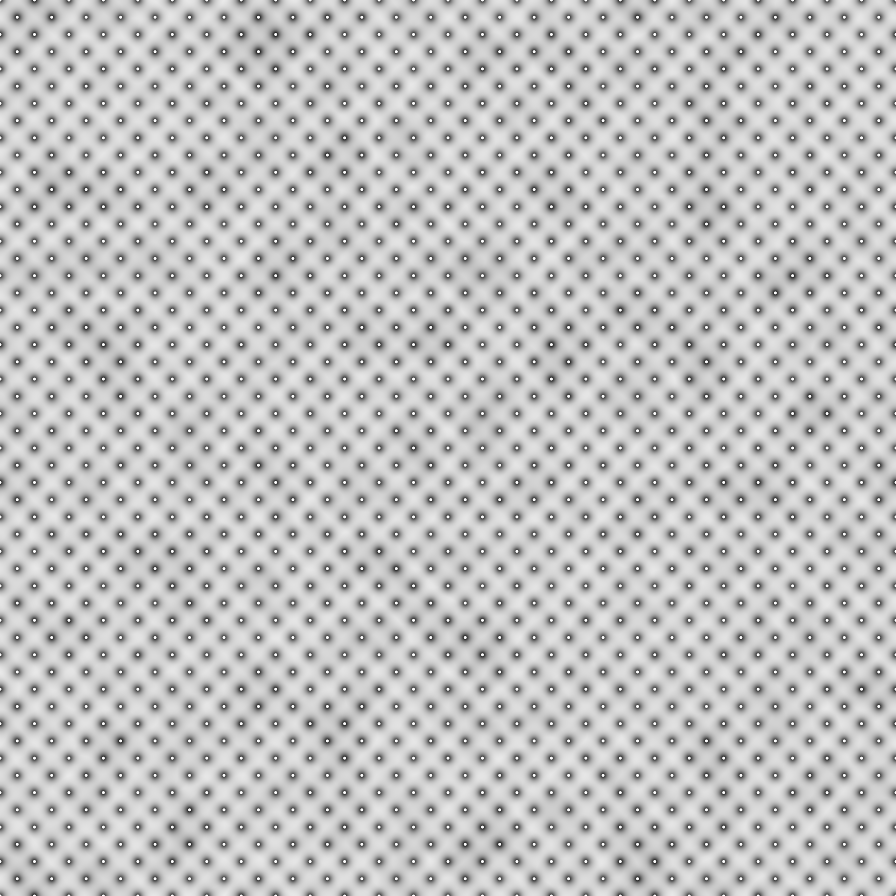
A WebGL 2 fragment shader for this pattern:

```glsl
#version 300 es
precision highp float;
// Staggered grid of white pinholes in soft dark halos on a mottled pale grey ground.

uniform vec2 u_resolution;
out vec4 fragColor;

vec2 gradientAt(vec2 corner, float period) {
    vec2 p = mod(corner, period);
    float angle = 6.28318 * fract(sin(dot(p, vec2(127.1, 311.7)) + period) * 4375.85);
    return vec2(cos(angle), sin(angle));
}

// Gradient noise that wraps after a whole number of cells.
float wrappedNoise(vec2 uv, float period) {
    vec2 p = uv * period;
    vec2 i = floor(p);
    vec2 f = p - i;
    vec2 w = f * f * f * (f * (f * 6.0 - 15.0) + 10.0);
    vec2 e = vec2(1.0, 0.0);
    float bottom = mix(dot(gradientAt(i, period), f),
                       dot(gradientAt(i + e.xy, period), f - e.xy), w.x);
    float top = mix(dot(gradientAt(i + e.yx, period), f - e.yx),
                    dot(gradientAt(i + e.xx, period), f - e.xx), w.x);
    return mix(bottom, top, w.y);
}

// Halos of the surrounding dots, summed so neighbours merge without creases.
float haloSum(vec2 cell) {
    float sum = 0.0;
    for (int y = -1; y <= 1; y++) {
        for (int x = -1; x <= 1; x++) {
            vec2 offset = cell - vec2(x, y);
            sum += exp(-7.9 * length(offset)) + exp(-7.9 * length(offset - 0.5));
        }
    }
    return sum;
}

void main() {
    vec2 uv = gl_FragCoord.xy / u_resolution;

    // 26 repeats each way, with a second dot in the middle of every repeat.
    vec2 grid = uv * 26.0;
    vec2 cornerCell = fract(grid + 0.5) - 0.5;
    vec2 middleCell = fract(grid) - 0.5;
    float dotDistance = min(length(cornerCell), length(middleCell));
    float pixel = 26.0 / min(u_resolution.x, u_resolution.y);

    // Cloudy mottling, brightest where the noise crosses zero.
    float mottle = abs(wrappedNoise(uv, 12.0))
                 + 0.5 * abs(wrappedNoise(uv, 24.0))
                 + 0.4 * abs(wrappedNoise(uv, 48.0));
    float haloStrength = 1.03 + 0.16 * wrappedNoise(uv, 12.0);

    float grey = 0.995 - 0.13 * mottle - haloStrength * haloSum(cornerCell);
    grey = clamp(grey, 0.1, 0.92);

    // White pinhole.
    float pinhole = 1.0 - smoothstep(0.043 - 0.5 * pixel, 0.043 + 0.5 * pixel, dotDistance);
    fragColor = vec4(vec3(mix(grey, 1.0, pinhole)), 1.0);
}
```
